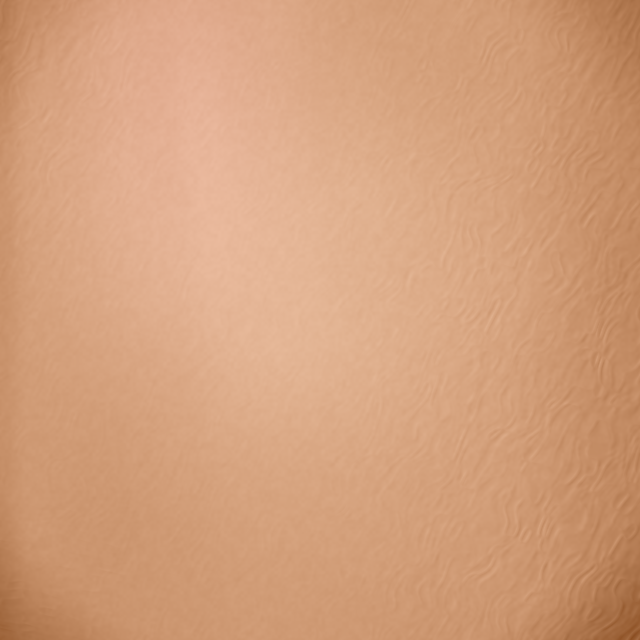
Reproduce this texture procedurally as a Shadertoy shader.

```glsl
// Soft tan leather: a broad glow with a pale upper-left sheen and dark corners.
// Light is a sum of gaussians; creases are embossed, stretched noise that grows
// stronger toward the right and the lower corners.

#define DEEP_TAN vec3(0.66, 0.44, 0.28)
#define PALE_TAN vec3(0.89, 0.71, 0.58)
#define ROSE_TINT vec3(0.018, -0.003, 0.022)
#define CREASE_SCALE vec2(85.0, 36.0)
#define CREASE_DEPTH 0.32
#define GRAIN_SCALE 190.0
#define GRAIN_DEPTH 0.045
#define CORNER_SHADE 0.62

float hash(vec2 cell) {
    vec3 q = fract(vec3(cell.xyx) * 0.1031);
    q += dot(q, q.yzx + 33.33);
    return fract((q.x + q.y) * q.z);
}

float noise(vec2 p) {
    vec2 i = floor(p), f = fract(p);
    f = f * f * f * (f * (f * 6.0 - 15.0) + 10.0);
    return mix(mix(hash(i), hash(i + vec2(1, 0)), f.x),
               mix(hash(i + vec2(0, 1)), hash(i + vec2(1, 1)), f.x), f.y);
}

float glow(vec2 p, vec2 center, vec2 radius) {
    vec2 q = (p - center) / radius;
    return exp(-dot(q, q));
}

// Raised scales stretched along a direction given in radians
float creaseHeight(vec2 p, float angle) {
    vec2 warp = vec2(noise(p * 23.0), noise(p * 23.0 + 41.0)) - 0.5;
    p += warp * 0.022;
    vec2 along = vec2(cos(angle), sin(angle));
    vec2 q = vec2(dot(p, vec2(along.y, -along.x)), dot(p, along)) * CREASE_SCALE + 200.0;
    float scales = 1.0 - abs(2.0 * noise(q) - 1.0);
    return 0.65 * scales + 0.35 * noise(q * 1.9 + 17.0);
}

float emboss(vec2 p, float angle) {
    vec2 toLight = vec2(-0.0042, 0.0026);
    return creaseHeight(p, angle) - creaseHeight(p + toLight, angle);
}

// Large-scale light: 0 is deep tan, 1 is pale tan
float broadLight(vec2 p, float sheen) {
    float light = 0.50;
    light += 0.34 * glow(p, vec2(0.43, 0.62), vec2(0.50, 0.55));
    light += 0.16 * glow(p, vec2(0.48, 0.52), vec2(0.30, 0.28));
    light += 0.15 * sheen;
    light -= 0.08 * glow(p, vec2(0.20, 0.27), vec2(0.15, 0.22));
    light -= 0.20 * smoothstep(0.78, 1.0, p.x);
    light -= 0.14 * smoothstep(0.05, 0.0, p.x);
    float corner = smoothstep(0.54, 0.72, length(p - 0.5));
    return light - CORNER_SHADE * corner * mix(1.0, 0.5, p.y);
}

void mainImage(out vec4 fragColor, in vec2 fragCoord) {
    vec2 p = fragCoord / iResolution.xy;

    // Sheen with soft, nearly vertical streaks
    float sheen = glow(p, vec2(0.28, 0.88), vec2(0.19, 0.36));
    float streaks = noise(vec2(p.x * 15.0 + p.y * 1.5, p.y * 1.6)) - 0.5;
    float light = broadLight(p, sheen) + 0.14 * sheen * streaks;
    light += 0.05 * (noise(p * 7.0 + 5.0) - 0.5);

    // Creases: steep on the right and upper left, shallow at the lower left
    float lowerRight = smoothstep(0.45, 1.0, p.x) * mix(1.0, 0.6, p.y);
    float lowerLeft = smoothstep(0.5, 0.0, p.x) * smoothstep(0.45, 0.0, p.y);
    float upperLeft = smoothstep(0.3, 0.0, p.x) * smoothstep(0.4, 1.0, p.y);
    float strength = 0.14 + 0.86 * lowerRight + 0.35 * lowerLeft + 0.4 * upperLeft;
    float steepness = mix(emboss(p, 1.05), emboss(p, -0.35), lowerLeft);
    light += CREASE_DEPTH * strength * steepness;

    // Fine pore grain
    float grain = noise(p * GRAIN_SCALE) + noise(p * GRAIN_SCALE * 0.5 + 9.0) - 1.0;
    light += GRAIN_DEPTH * grain;

    // Tan ramp, slightly warmer in the middle, with rose in the sheen
    vec3 color = mix(DEEP_TAN, PALE_TAN, light);
    float middle = max(0.0, 4.0 * light * (1.0 - light));
    color += vec3(0.008, -0.006, -0.014) * middle + ROSE_TINT * sheen;
    fragColor = vec4(clamp(color, 0.0, 1.0), 1.0);
}
```
